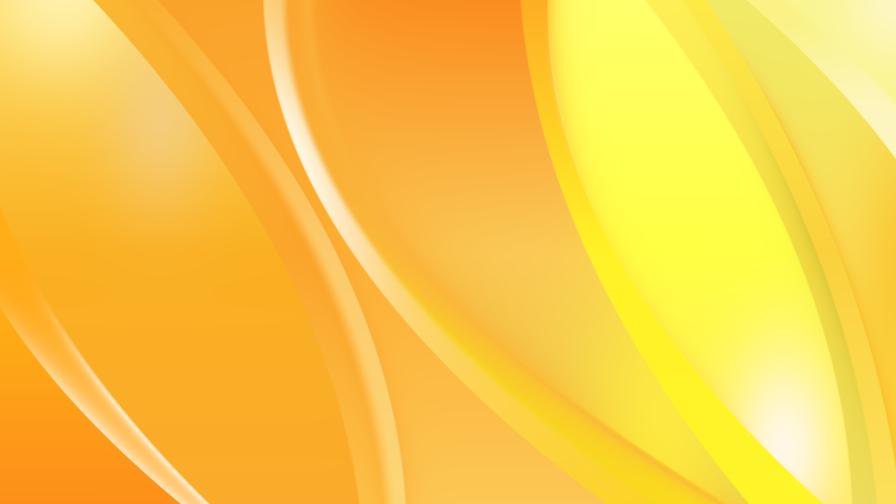
This background is drawn by a Shadertoy shader. Its source:

```glsl
// Golden backdrop of overlapping curved ribbons with soft white highlights.

// Signed horizontal offset from a parabola given at top, middle and bottom.
float offsetFrom(vec2 p, float top, float mid, float bottom) {
    float x = top + p.y * (4.0 * mid - 3.0 * top - bottom)
            + 2.0 * p.y * p.y * (top - 2.0 * mid + bottom);
    return p.x - x;
}

float cover(float d) {
    return smoothstep(-0.0016, 0.0016, d);
}

// Light that starts at an edge and fades out to its right.
float fade(float d, float width) {
    return cover(d) * exp(-max(d, 0.0) / width);
}

float glow(vec2 p, vec2 centre, vec2 radius) {
    vec2 q = (p - centre) / radius;
    return exp(-dot(q, q));
}

// Vertical gradient through three colours.
vec3 ramp(float t, vec3 top, vec3 mid, vec3 bottom) {
    return t < 0.5 ? mix(top, mid, 2.0 * t) : mix(mid, bottom, 2.0 * t - 1.0);
}

void mainImage(out vec4 fragColor, in vec2 fragCoord) {
    vec2 p = fragCoord / iResolution.xy;
    p.y = 1.0 - p.y; // measured downwards from the top
    float t = p.y;
    vec3 white = vec3(1.0, 0.97, 0.9);
    vec3 amber = vec3(0.98, 0.62, 0.14);

    // Lower left ribbons
    float outer = offsetFrom(p, -0.059, -0.033, 0.202);
    float inner = offsetFrom(p, -0.039, 0.023, 0.234);
    float low = smoothstep(0.52, 0.85, t);
    vec3 col = ramp(t, vec3(1.0, 0.85, 0.2), vec3(1.0, 0.72, 0.08), vec3(0.99, 0.56, 0.1));
    col = mix(col, vec3(1.0, 0.66, 0.1), cover(outer) * 0.7);
    col = mix(col, white, 0.85 * low * fade(outer, 0.022));
    col = mix(col, white, 0.9 * low * exp(-abs(inner + 0.004) / 0.007));

    // Large left leaf
    vec3 leaf = ramp(t, vec3(0.99, 0.85, 0.36), vec3(0.98, 0.69, 0.13), vec3(0.98, 0.67, 0.17));
    leaf = mix(leaf, vec3(1.0, 0.96, 0.72), 0.85 * glow(p, vec2(0.07, -0.02), vec2(0.09, 0.17)));
    leaf = mix(leaf, vec3(0.95, 0.81, 0.55), 0.75 * glow(p, vec2(0.18, 0.23), vec2(0.06, 0.18)));
    col = mix(col, leaf, cover(inner));

    // Left arching ribbon
    float leafEnd = offsetFrom(p, 0.104, 0.309, 0.401);
    float arch = offsetFrom(p, 0.148, 0.345, 0.428);
    float archEnd = offsetFrom(p, 0.176, 0.375, 0.453);
    col = mix(col, ramp(t, vec3(0.98, 0.72, 0.2), vec3(0.98, 0.65, 0.17), vec3(0.99, 0.76, 0.28)), cover(leafEnd));
    col = mix(col, amber, 0.35 * exp(-abs(arch) / 0.012));
    vec3 satin = ramp(t, vec3(0.98, 0.69, 0.19), vec3(0.99, 0.79, 0.42), vec3(0.99, 0.84, 0.46));
    col = mix(col, satin, smoothstep(-0.004, 0.016, arch));
    vec3 valley = ramp(t, vec3(0.98, 0.64, 0.17), vec3(0.99, 0.69, 0.21), vec3(0.99, 0.78, 0.33));
    col = mix(col, valley, cover(archEnd));
    col = mix(col, amber, 0.35 * fade(archEnd, 0.012));

    // White central ribbon and its golden companion
    float blade = offsetFrom(p, 0.294, 0.393, 0.677);
    float bladeEnd = offsetFrom(p, 0.320, 0.423, 0.736);
    float goldEnd = offsetFrom(p, 0.349, 0.462, 0.810);
    vec3 bladeTone = ramp(t, vec3(0.99, 0.77, 0.38), vec3(0.99, 0.82, 0.5), vec3(0.99, 0.83, 0.16));
    float shine = glow(p, vec2(0.35, 0.3), vec2(0.2, 0.24));
    bladeTone = mix(bladeTone, white, shine * (1.0 - 0.5 * smoothstep(0.0, 0.035, blade)));
    col = mix(col, bladeTone, cover(blade));
    vec3 gold = ramp(t, vec3(0.98, 0.64, 0.17), vec3(0.98, 0.72, 0.22), vec3(0.98, 0.86, 0.12));
    col = mix(col, gold, smoothstep(-0.008, 0.004, bladeEnd));
    float lower = smoothstep(0.4, 0.75, t);
    col = mix(col, vec3(0.97, 0.85, 0.1), 0.7 * lower * exp(-abs(bladeEnd) / 0.008));
    col = mix(col, vec3(0.98, 0.7, 0.25), 0.7 * exp(-abs(goldEnd + 0.006) / 0.012));

    // Broad central field
    vec3 field = ramp(t, vec3(0.98, 0.55, 0.12), vec3(0.98, 0.79, 0.34), vec3(0.91, 0.84, 0.3));
    field = mix(field, vec3(0.98, 0.68, 0.2), 0.6 * fade(goldEnd, 0.05));
    field = mix(field, vec3(1.0, 0.94, 0.24), 0.8 * glow(p, vec2(0.74, 0.87), vec2(0.09, 0.42)));
    col = mix(col, field, smoothstep(-0.002, 0.006, goldEnd));

    // Yellow ribbon
    float lemon = offsetFrom(p, 0.581, 0.655, 0.836);
    float sunny = offsetFrom(p, 0.612, 0.686, 0.919);
    vec3 lemonTone = ramp(t, vec3(0.99, 0.68, 0.14), vec3(1.0, 0.95, 0.15), vec3(1.0, 0.96, 0.16));
    col = mix(col, lemonTone, cover(lemon));

    // Bright leaf with a white glow at its foot
    vec3 bright = ramp(t, vec3(1.0, 1.0, 0.42), vec3(1.0, 1.0, 0.26), vec3(1.0, 0.92, 0.34));
    bright = mix(bright, vec3(0.98, 0.78, 0.18), (0.85 - 0.55 * smoothstep(0.0, 0.5, t)) * fade(sunny, 0.012));
    bright = mix(bright, white, glow(p, vec2(0.875, 0.89), vec2(0.06, 0.2)));
    col = mix(col, bright, cover(sunny));
    col = mix(col, vec3(0.99, 0.88, 0.5), 0.6 * glow(p, vec2(0.63, 0.2), vec2(0.1, 0.14)) * exp(-abs(sunny) / 0.002));

    // Right hand ribbons
    float olive = offsetFrom(p, 0.720, 0.888, 0.951);
    float honey = offsetFrom(p, 0.762, 0.911, 0.979);
    float honeyEnd = offsetFrom(p, 0.788, 0.935, 1.005);
    col = mix(col, ramp(t, vec3(1.0, 0.94, 0.34), vec3(0.96, 0.87, 0.26), vec3(0.93, 0.86, 0.36)), cover(olive));
    col = mix(col, vec3(0.82, 0.73, 0.2), 0.65 * glow(p, vec2(0.9, 0.52), vec2(0.15, 0.32)) * exp(-abs(honey) / 0.012));
    col = mix(col, ramp(t, vec3(0.99, 0.92, 0.28), vec3(0.98, 0.82, 0.24), vec3(0.99, 0.88, 0.36)), cover(honey));
    vec3 side = ramp(t, vec3(0.94, 0.92, 0.4), vec3(0.98, 0.87, 0.34), vec3(0.99, 0.81, 0.18));
    side = mix(side, vec3(0.98, 0.75, 0.16), 0.7 * glow(p, vec2(1.01, 0.52), vec2(0.05, 0.25)));
    side = mix(side, vec3(0.98, 0.73, 0.16), 0.75 * smoothstep(0.02, 0.3, t) * fade(honeyEnd, 0.007));
    col = mix(col, side, cover(honeyEnd));

    // Pale upper right corner
    float pale = offsetFrom(p, 0.833, 1.062, 1.098);
    float paleEnd = offsetFrom(p, 0.875, 1.12, 1.2);
    col = mix(col, vec3(0.98, 0.95, 0.52), cover(pale));
    col = mix(col, white, 0.6 * smoothstep(0.02, 0.25, t) * cover(pale));
    col = mix(col, vec3(0.98, 0.96, 0.56), smoothstep(-0.004, 0.01, paleEnd));
    col = mix(col, white, 0.6 * glow(p, vec2(1.0, 0.0), vec2(0.06, 0.12)));
    fragColor = vec4(col, 1.0);
}
```
